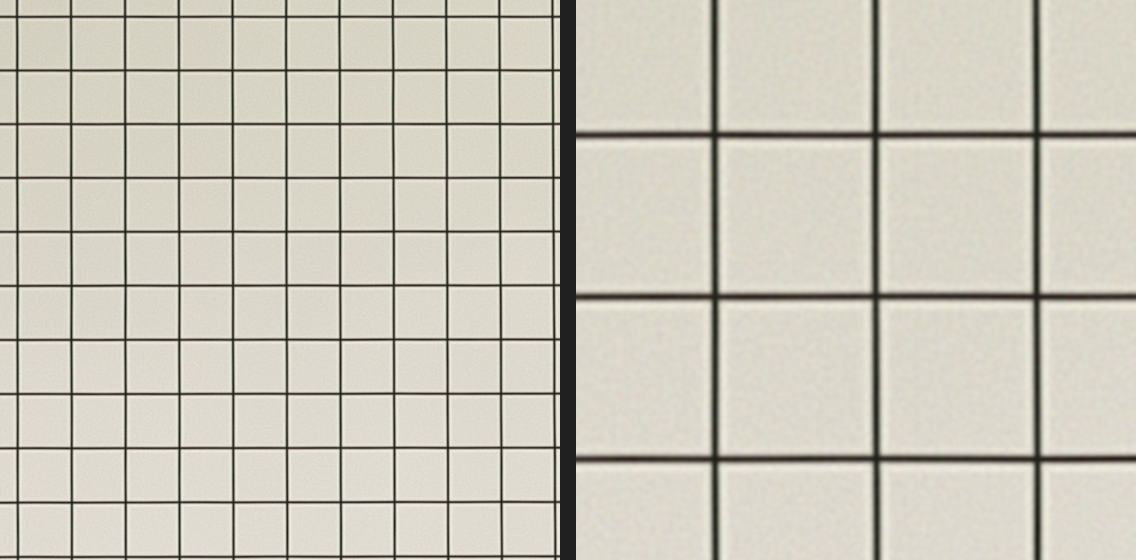
Left, the full canvas; right, a detail of the centre.
Write a Shadertoy shader that draws this pattern.

```glsl
// Fine dark grid on pale, slightly grainy grey-cream tiles, about ten cells each way.
// Two gently warped sets of repeated lines have soft Gaussian profiles and bright
// rims; gradient noise adds wobble, uneven ink, mottling and coloured grain.

const float PITCH_X = 0.0965;
const float PITCH_Y = 0.0957;
const float LINE_SIGMA = 0.00165;
const float RIM_OFFSET = 0.0054;
const float RIM_SIGMA = 0.0017;

const vec3 TILE_TOP = vec3(0.850, 0.836, 0.775);
const vec3 TILE_BOTTOM = vec3(0.878, 0.860, 0.822);
const vec3 INK_GREEN = vec3(0.115, 0.135, 0.095);
const vec3 INK_BROWN = vec3(0.180, 0.130, 0.110);
const vec3 RIM_TINT = vec3(0.060, 0.062, 0.056);

vec2 hashGradient(vec2 cell) {
    vec3 h = fract(cell.xyx * vec3(0.1031, 0.1030, 0.0973));
    h += dot(h, h.yzx + 33.33);
    return 2.0 * fract((h.xx + h.yz) * h.zy) - 1.0;
}

float gradientNoise(vec2 p) {
    vec2 i = floor(p), f = p - i;
    vec2 w = f * f * f * (f * (f * 6.0 - 15.0) + 10.0);
    vec2 e = vec2(0.0, 1.0);
    float a = dot(hashGradient(i), f);
    float b = dot(hashGradient(i + e.yx), f - e.yx);
    float c = dot(hashGradient(i + e.xy), f - e.xy);
    float d = dot(hashGradient(i + e.yy), f - e.yy);
    return mix(mix(a, b, w.x), mix(c, d, w.x), w.y);
}

float gaussian(float x, float sigma) {
    return exp(-0.5 * x * x / (sigma * sigma));
}

// Signed distance to the nearest line; stretch makes the pitch drift along the axis.
float lineDistance(float t, float pitch, float stretch) {
    float k = t / pitch * (1.0 + stretch * t);
    return (k - floor(k + 0.5)) * pitch;
}

// Bright rims, weighted separately on the negative and positive side of a line.
float rim(float d, vec2 sideWeight) {
    return gaussian(abs(d) - RIM_OFFSET, RIM_SIGMA) * (d < 0.0 ? sideWeight.x : sideWeight.y);
}

// Ink coverage of one line, with uneven density along it.
float ink(float d, vec2 p, float pixel) {
    float density = 0.96 + 0.10 * gradientNoise(p * 24.0);
    return density * gaussian(d, max(LINE_SIGMA, 0.5 * pixel));
}

vec3 inkColor(vec2 p, float brownness) {
    float drift = 0.5 * gradientNoise(p * 7.0);
    return mix(INK_GREEN, INK_BROWN, clamp(brownness + drift, 0.0, 1.0));
}

vec3 colorGrain(vec2 p) {
    float luma = gradientNoise(p * 260.0);
    vec3 chroma = vec3(gradientNoise(p * 190.0 + 17.3),
                       gradientNoise(p * 190.0 + 61.7),
                       gradientNoise(p * 170.0 + 93.1));
    return 0.026 * luma + 0.022 * chroma;
}

vec3 tileColor(vec2 p) {
    vec3 base = mix(TILE_BOTTOM, TILE_TOP, smoothstep(0.0, 1.0, p.y));
    float cornerShade = 0.02 * (1.0 - p.x) * p.y;
    return base - cornerShade + 0.008 * gradientNoise(p * 5.0);
}

void mainImage(out vec4 fragColor, in vec2 fragCoord) {
    vec2 p = fragCoord / iResolution.y;
    float pixel = 1.0 / iResolution.y;
    float down = 1.0 - p.y;

    // Slight bends and tilt of the two line sets
    float bendX = 0.0007 * gradientNoise(vec2(p.y * 9.0, p.x * 5.0));
    float bendY = 0.0007 * gradientNoise(vec2(p.x * 9.0, p.y * 5.0) + 40.0);
    float startX = mix(0.0306, 0.0319, down);
    float startY = 0.0300 - 0.0015 * p.x * down;
    float dx = lineDistance(p.x - startX + bendX, PITCH_X, mix(0.0099, 0.0057, down));
    float dy = lineDistance(down - startY + bendY, PITCH_Y, -0.0085);

    // Tile surface and rims
    vec3 color = tileColor(p);
    color += RIM_TINT * max(rim(dx, vec2(0.75, 0.95)), rim(dy, vec2(0.45, 1.0)));

    // Lines
    color = mix(color, inkColor(p + 3.0, 0.75), ink(dy, p + 5.0, pixel));
    color = mix(color, inkColor(p, 0.15), ink(dx, p, pixel));

    color += colorGrain(p);
    fragColor = vec4(clamp(color, 0.0, 1.0), 1.0);
}
```
